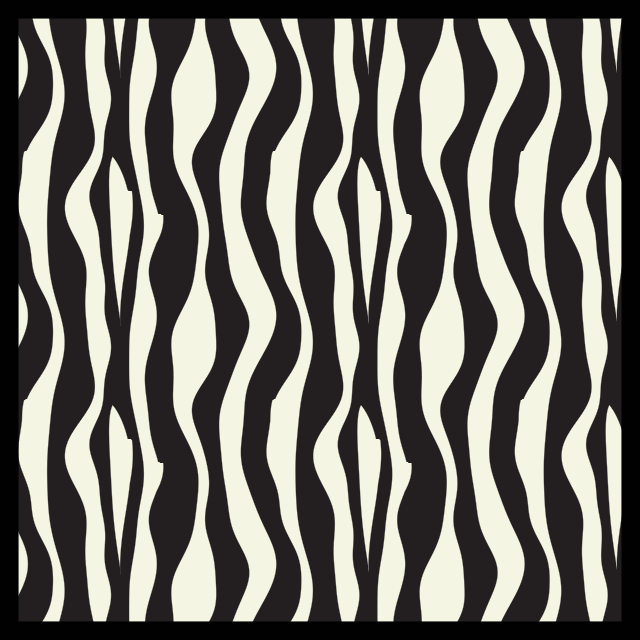
Give the GLSL for this pattern, as a three.js fragment shader.

```glsl
// Wavy animal-hide stripes in cream on charcoal, tiled inside a black frame.
// Each stripe lies between two periodic edges, each a sum of four harmonics;
// small teeth give the edges barbs, and a tapering leaf fills the wide gap.

varying vec2 vUv;

const vec3 CREAM = vec3(0.957, 0.961, 0.886);
const vec3 CHARCOAL = vec3(0.137, 0.122, 0.129);
const vec3 FRAME = vec3(0.004);

const float SPAN = 768.0;       // design units across the canvas
const float TILE = 298.0;       // repeat length, both ways
const float MARGIN = 22.3;      // frame thickness
const float SOFT = 1.5;         // width of the edge smoothing
const float TAU = 6.2831853;

const float LEAF_START = 0.554; // leaf tip, as a fraction of the tile
const float LEAF_LENGTH = 0.722;
const float LEAF_WIDTH = 60.0;

// Periodic edge: mean position plus harmonics one to four.
float edge(float t, float mean, vec4 cosAmp, vec4 sinAmp) {
  vec4 angle = TAU * t * vec4(1.0, 2.0, 3.0, 4.0);
  return mean + dot(cosAmp, cos(angle)) + dot(sinAmp, sin(angle));
}

// Barb that starts abruptly and fades out along the edge.
float tooth(float t, float start, float fade) {
  float d = fract(t - start);
  return smoothstep(0.0, 0.007, d) * max(0.0, 1.0 - d / fade);
}

// Coverage between two edges, wrapped across the tile.
float stripe(float x, float left, float right) {
  float mid = 0.5 * (left + right);
  float d = abs(fract((x - mid) / TILE + 0.5) - 0.5) * TILE;
  return clamp((0.5 * (right - left) - d) / SOFT + 0.5, 0.0, 1.0);
}

// Leaf: blunt at the top, drawn out to a point below.
float leaf(float x, float t) {
  float s = min(fract(t - LEAF_START) / LEAF_LENGTH, 1.0);
  float mid = 135.0 + 10.5 * s + 3.0 * sin(TAU * s) + 4.0 * sin(0.5 * TAU * s);
  float halfWidth = LEAF_WIDTH * pow(s, 0.75) * pow(1.0 - s, 1.7) - 1.0;
  float barb = 5.0 * tooth(s, 0.19, 0.25);
  return stripe(x, mid - halfWidth, mid + halfWidth + barb);
}

float hide(float x, float t) {
  float cover = leaf(x, t);

  // Barbed stripe
  float left = edge(t, 41.7, vec4(0.9, -2.3, 0.2, -1.3), vec4(20.1, -2.7, -0.8, -1.0))
             - 3.0 * tooth(t, 0.53, 0.09);
  float right = edge(t, 64.5, vec4(-3.8, -2.2, 0.5, -0.1), vec4(9.1, -1.3, -0.4, 0.0));
  cover = max(cover, stripe(x, left, right));

  // Stripe bending round the leaf
  left = edge(t, 99.3, vec4(-4.9, 8.6, -0.3, 0.5), vec4(11.4, 0.1, -1.8, 0.1));
  right = edge(t, 122.1, vec4(-0.7, 2.4, 0.0, -0.6), vec4(9.3, -2.2, -1.2, 1.9));
  cover = max(cover, stripe(x, left, right));

  // Thin stripe with a hook
  left = edge(t, 162.6, vec4(5.3, -1.1, -0.4, -0.4), vec4(-6.7, -0.5, 0.3, 0.1));
  right = edge(t, 182.2, vec4(4.6, -4.9, -2.5, -0.5), vec4(-1.4, -0.7, -1.3, 0.3))
        + 6.0 * tooth(t, 0.785, 0.12);
  cover = max(cover, stripe(x, left, right));

  // Swelling stripe
  left = edge(t, 220.8, vec4(14.3, 0.7, -0.8, -0.3), vec4(-9.2, -1.5, 2.3, -0.2));
  right = edge(t, 247.6, vec4(4.6, -5.0, -0.2, -0.8), vec4(8.2, -5.8, 1.3, -0.9));
  cover = max(cover, stripe(x, left, right));

  // Broad winding stripe
  left = edge(t, 277.2, vec4(2.8, -4.4, -0.8, 0.5), vec4(15.6, -0.9, -1.1, -0.7));
  right = edge(t, 306.6, vec4(7.3, -2.9, 0.1, -0.4), vec4(18.9, 2.8, -1.2, -0.2));
  return max(cover, stripe(x, left, right));
}

void main() {
  // Design space, with y running downwards
  vec2 p = vec2(vUv.x, 1.0 - vUv.y) * SPAN;
  float t = (p.y - MARGIN) / TILE;
  vec3 color = mix(CHARCOAL, CREAM, hide(p.x, t));

  // Frame
  vec2 inset = min(p, SPAN - p) - MARGIN;
  float inside = clamp(min(inset.x, inset.y) / SOFT + 0.5, 0.0, 1.0);
  gl_FragColor = vec4(mix(FRAME, color, inside), 1.0);
}
```
